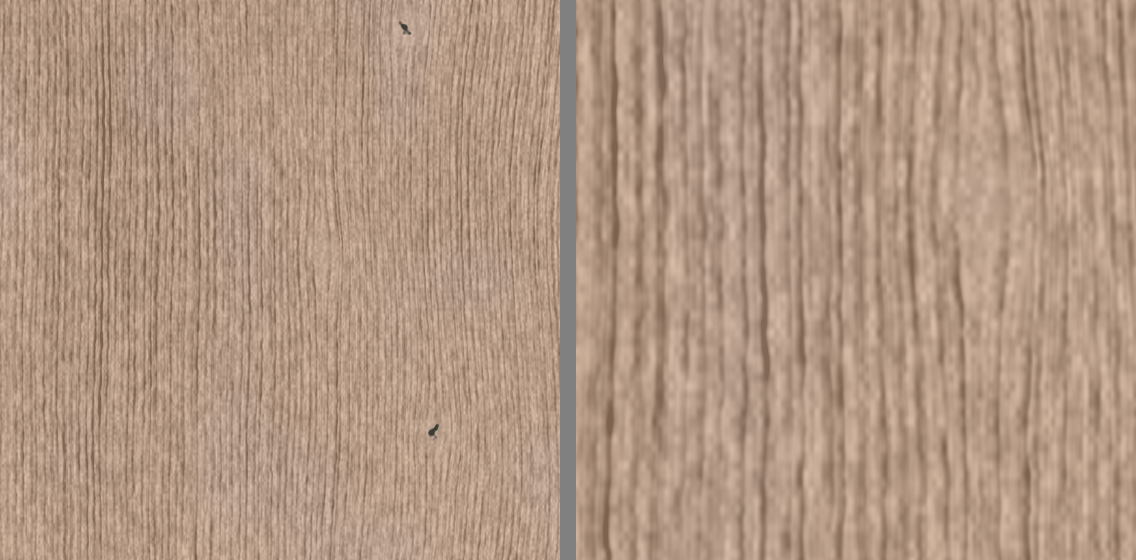
Left: the whole. Right: its middle third, enlarged.
Give the GLSL for this texture, as a WebGL 1 fragment shader.

```glsl
precision highp float;
uniform vec2 u_resolution;

#define LINES 80.0
#define LINE_WIDTH 0.18
#define LINE_DEPTH 0.66
#define FIBRE_DEPTH 0.40
#define BASE_TONE 0.79
#define KNOT_SPREAD vec2(0.036, 0.070)
#define DARK_WOOD vec3(0.49, 0.385, 0.305)
#define LIGHT_WOOD vec3(0.81, 0.70, 0.615)
#define PALE_WOOD vec3(0.745, 0.645, 0.58)
#define KNOT_CORE vec3(0.17, 0.19, 0.16)

float hash(vec2 p) {
  return fract(sin(dot(p, vec2(127.1, 311.7))) * 43758.55);
}

float noise(vec2 p) {
  vec2 i = floor(p), f = fract(p);
  f = f * f * (3.0 - 2.0 * f);
  return mix(mix(hash(i), hash(i + vec2(1.0, 0.0)), f.x),
             mix(hash(i + vec2(0.0, 1.0)), hash(i + 1.0), f.x), f.y);
}

// One-dimensional cellular growth lines, fading in and out along the grain
float growthLines(float across, float along, float width) {
  float cell = floor(across), dark = 0.0;
  for (int k = -1; k <= 1; k++) {
    float id = cell + float(k);
    float rnd = hash(vec2(id, 3.7));
    float dist = across - id - 0.5 - 0.5 * (rnd - 0.5);
    float fade = noise(vec2(id * 7.0, along * 6.0));
    float breaks = noise(vec2(id * 5.0 + 40.0, along * 70.0));
    float strength = (0.5 + 0.55 * hash(vec2(id, 9.1))) * (0.45 + 0.65 * fade) * (0.6 + 0.7 * breaks);
    // Sharp on one side, a soft ramp on the other
    float w = width * (dist < 0.0 ? 1.5 : 0.85);
    dark = max(dark, strength * exp(-dist * dist / (w * w)));
  }
  return dark;
}

void main() {
  vec2 p = gl_FragCoord.xy / u_resolution;

  // Knots: centre and darkness of the core
  vec3 knots[3];
  knots[0] = vec3(0.723, 0.950, 1.0);
  knots[1] = vec3(0.777, 0.229, 1.0);
  knots[2] = vec3(0.573, 0.551, 0.0);

  // Grain coordinate: layered sines, more restless to the right
  float right = smoothstep(0.35, 1.0, p.x);
  float across = p.x + 0.003 * sin(p.y * 5.0 + p.x * 4.0) + 0.0012 * sin(p.y * 17.0 + p.x * 23.0);
  across += right * (0.014 * sin(p.y * 6.5 + 1.0 + p.x * 3.0) + 0.08 * p.x - 0.02 * p.y);

  // Grain parts around each knot
  float halo = 0.0, core = 0.0;
  for (int k = 0; k < 3; k++) {
    vec2 d = p - knots[k].xy;
    vec2 s = d / KNOT_SPREAD;
    across -= 0.5 * d.x * exp(-dot(s, s));
    vec2 h = d / vec2(0.026, 0.030);
    halo = max(halo, exp(-dot(h, h)) * (0.7 + 0.25 * knots[k].z));
    d.x += 0.005 * sin(d.y * 160.0 + float(k) * 2.0);
    float edge = length(d / vec2(0.008, 0.018)) + 1.1 * (noise(p * 150.0) - 0.4);
    core = max(core, knots[k].z * (1.0 - smoothstep(0.35, 1.0, edge)));
  }

  // Growth lines, broad and fine
  float ragged = 0.22 * (noise(vec2(across * 90.0, p.y * 60.0)) - 0.5);
  float broad = growthLines(across * LINES + ragged, p.y, LINE_WIDTH);
  float fine = growthLines(across * LINES * 2.1 + ragged + 300.0, p.y + 5.0, LINE_WIDTH * 1.2);
  float patches = noise(p * vec2(9.0, 5.0) + 4.0);
  float visible = mix(1.15, 0.85, smoothstep(0.1, 0.6, p.x)) * (0.7 + 0.6 * patches);
  visible *= 1.0 - 0.7 * halo;

  // Fibres and speckle
  float fibre = noise(vec2(across * 250.0, p.y * 55.0)) - 0.5;
  float speckle = noise(p * vec2(300.0, 190.0)) - 0.5;
  float cloud = noise(p * vec2(5.0, 3.0) + 11.0) - 0.5;

  float tone = BASE_TONE - LINE_DEPTH * visible * (broad + 0.3 * fine);
  tone += FIBRE_DEPTH * (fibre + 0.8 * speckle) + 0.15 * cloud;

  // Colour, with greyer pale areas and dark knot cores
  vec3 color = mix(DARK_WOOD, LIGHT_WOOD, clamp(tone + 0.04, 0.0, 1.1));
  float pale = smoothstep(0.45, 0.85, noise(p * vec2(7.0, 6.0) + 23.0));
  color += pale * vec3(0.0, 0.006, 0.022);
  color = mix(color, PALE_WOOD + 0.10 * (fibre + speckle), 0.12 * pale + 0.65 * halo);
  color = mix(color, KNOT_CORE, 0.9 * core);
  gl_FragColor = vec4(color, 1.0);
}
```
